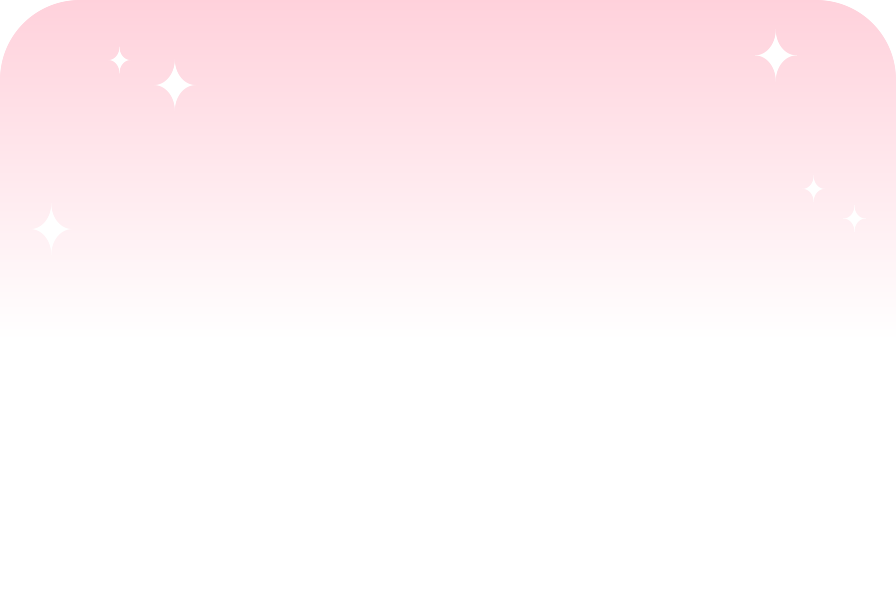
A WebGL 1 fragment shader for this background:

```glsl
precision highp float;
// A pink panel with rounded upper corners fades down into white, with
// white four-pointed sparkles. The panel is a corner distance and a linear
// ramp; each sparkle is the gap left between four elliptical arcs.

uniform vec2 u_resolution;

// Coverage of a sparkle; p is relative to its centre, reach is its half size.
float sparkle(vec2 p, vec2 reach, float pixel) {
    vec2 q = abs(p) / reach;
    float arc = 1.0 - length(max(1.0 - q, 0.0));
    float d = max(arc, max(q.x, q.y) - 1.0) * reach.x;
    return 1.0 - smoothstep(-0.5 * pixel, 0.5 * pixel, d);
}

// Centres of one large (xy) and one small (zw) sparkle.
vec4 sparklePair(int i) {
    if (i == 0) return vec4(0.2857, 0.139, 0.1952, 0.0981);
    if (i == 1) return vec4(1.2676, 0.0905, 1.3295, 0.3086);
    return vec4(0.0838, 0.3743, 1.3962, 0.3571);
}

void main() {
    // Units of the canvas height, measured down from the top left.
    float pixel = 1.0 / u_resolution.y;
    float width = u_resolution.x * pixel;
    vec2 p = vec2(gl_FragCoord.x, u_resolution.y - gl_FragCoord.y) * pixel;

    // Vertical fade.
    vec3 white = vec3(1.0);
    vec3 pink = vec3(1.0, 0.82, 0.86);
    vec3 color = mix(pink, white, clamp(p.y / 0.556, 0.0, 1.0));

    // Rounded upper corners.
    float radius = 0.13;
    vec2 corner = vec2(abs(p.x - 0.5 * width) - 0.5 * width, -p.y) + radius;
    float edge = length(max(corner, 0.0)) - radius;
    color = mix(color, white, smoothstep(-0.5 * pixel, 0.5 * pixel, edge));

    // Sparkles, a large and a small one on each pass.
    float glint = 0.0;
    for (int i = 0; i < 3; i++) {
        vec4 centres = sparklePair(i);
        glint = max(glint, sparkle(p - centres.xy, vec2(0.034, 0.042), pixel));
        glint = max(glint, sparkle(p - centres.zw, vec2(0.018, 0.0215), pixel));
    }
    color = mix(color, white, glint);

    gl_FragColor = vec4(color, 1.0);
}
```
